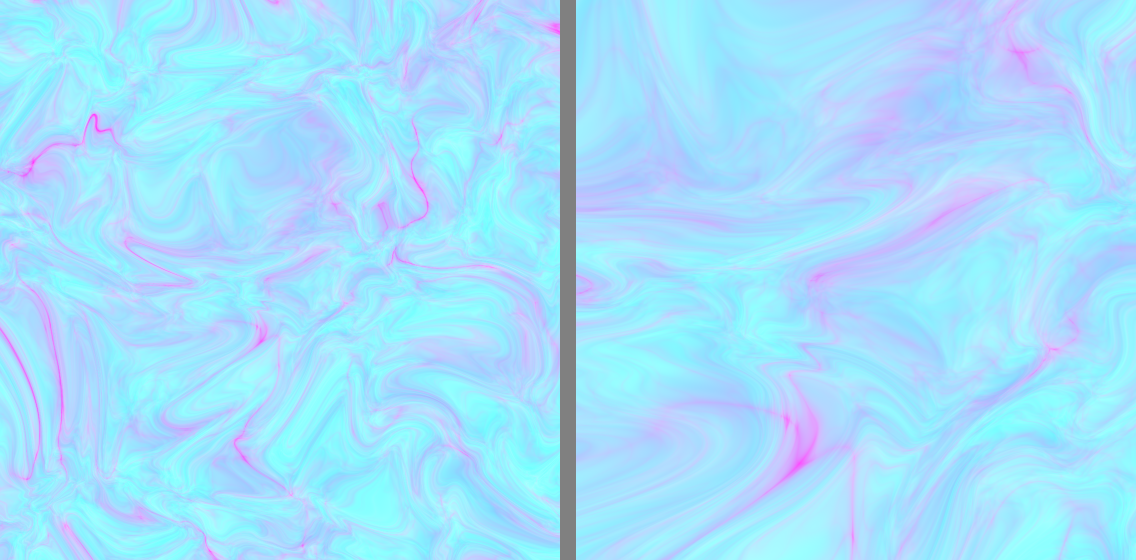
Left: the whole. Right: its middle third, enlarged.
This texture is drawn by a WebGL 2 fragment shader. Its source:

```glsl
#version 300 es
precision highp float;
// Marbled cyan and lilac fluid veined with thin magenta filaments.

#define FLOW_SCALE 2.6     // coarse swirls across the canvas
#define FLOW_WARP 0.55     // strength of the swirls
#define RIDGE_SCALE 3.7    // largest cells across the canvas
#define RIDGE_WARP 0.48    // stretching of each finer layer
#define RIDGE_GAIN 0.77    // weight of each finer layer
#define GLOW_FALLOFF 7.0   // softness of the lilac halos
#define CORE_FALLOFF 75.0  // thinness of the magenta cores
#define CORE_GAIN 0.46     // strength of the magenta cores
#define HEAT_BASE 0.435    // tint of the calmest areas
#define HEAT_RANGE 0.19    // tint contrast
#define PALENESS 0.20      // milky variation

uniform vec2 u_resolution;
out vec4 fragColor;

// Unit gradient from an integer lattice hash
vec2 latticeGradient(vec2 cell) {
    uvec2 q = uvec2(ivec2(cell)) * uvec2(1597u, 3571u);
    uint h = (q.x ^ (q.y << 7)) * 747796u + q.y;
    h = (h ^ (h >> 15)) * 739391u;
    h = (h ^ (h >> 13)) * 277803u;
    h ^= h >> 16;
    float angle = float(h & 65535u) * 6.28319 / 65536.0;
    return vec2(cos(angle), sin(angle));
}

float gradientNoise(vec2 p) {
    vec2 cell = floor(p), f = p - cell;
    vec2 u = f * f * f * (f * (f * 6.0 - 15.0) + 10.0);
    vec2 e = vec2(0.0, 1.0);
    float a = dot(latticeGradient(cell), f);
    float b = dot(latticeGradient(cell + e.yx), f - e.yx);
    float c = dot(latticeGradient(cell + e.xy), f - e.xy);
    float d = dot(latticeGradient(cell + e.yy), f - e.yy);
    return mix(mix(a, b, u.x), mix(c, d, u.x), u.y);
}

vec2 noisePair(vec2 p) {
    return vec2(gradientNoise(p), gradientNoise(p + vec2(53.7, 91.3)));
}

// Cool ramp: cyan, lilac, magenta, with a milky offset
vec3 fluidColor(float heat, float milk) {
    float green = 1.53 - heat - 1.15 * max(heat - 0.82, 0.0);
    return clamp(vec3(heat + milk, green + 0.6 * milk, 1.0), 0.0, 1.0);
}

vec3 fluid(vec2 p) {
    // Flow bends the whole domain, from coarse swirls to small curls
    float freq = FLOW_SCALE;
    for (int i = 0; i < 4; i++) {
        p += FLOW_WARP / freq * noisePair(p * freq + float(i) * 17.3);
        freq *= 2.0;
    }

    // Ridged layers, each drawn out along the contours of the ones before
    float heat = HEAT_BASE, milk = 0.0, weight = 0.7;
    freq = RIDGE_SCALE;
    for (int i = 0; i < 7; i++) {
        vec2 n = noisePair(p * freq + float(i) * 31.7 + 7.1);
        float crease = abs(n.x);
        float mask = smoothstep(-0.1, 0.4, n.y);
        heat += HEAT_RANGE * weight * exp(-GLOW_FALLOFF * crease);
        heat += CORE_GAIN * weight * weight * mask * exp(-CORE_FALLOFF * crease);
        milk += PALENESS * n.y * (i > 1 ? weight : 0.0);
        p += RIDGE_WARP / freq * n.yx;
        weight *= RIDGE_GAIN;
        freq *= 1.95;
    }
    return fluidColor(heat, milk);
}

void main() {
    // Four samples per pixel soften the filaments
    vec3 sum = vec3(0.0);
    for (int i = 0; i < 4; i++) {
        vec2 offset = vec2(i & 1, i >> 1) * 0.5 - 0.25;
        sum += fluid((gl_FragCoord.xy + offset) / u_resolution.y);
    }
    fragColor = vec4(sum * 0.25, 1.0);
}
```
